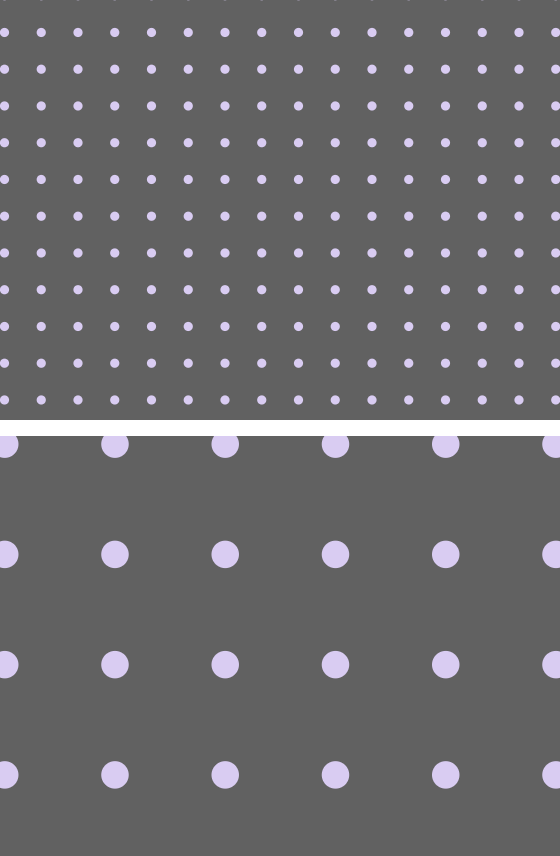
Top, the full canvas; bottom, a detail of the centre.
A WebGL 1 fragment shader for this pattern:

```glsl
precision highp float;

uniform vec2 u_resolution;

// Lengths are fractions of the canvas height
const float SPACING = 0.0875;
const float DOT_RADIUS = 0.0109;
const vec2 FIRST_DOT = vec2(0.0107, 0.0477);

const vec3 GREY = vec3(0.38);
const vec3 LAVENDER = vec3(0.85, 0.80, 0.95);

// Offset from the nearest point of a square lattice
vec2 latticeOffset(vec2 p, vec2 origin, float spacing) {
  return (fract((p - origin) / spacing + 0.5) - 0.5) * spacing;
}

float circleDistance(vec2 p, float radius) {
  return length(p) - radius;
}

// Coverage of a shape, smoothed across one pixel
float coverage(float signedDistance, float pixel) {
  return clamp(0.5 - signedDistance / pixel, 0.0, 1.0);
}

void main() {
  float pixel = 1.0 / u_resolution.y;
  vec2 position = gl_FragCoord.xy * pixel;

  vec2 offset = latticeOffset(position, FIRST_DOT, SPACING);
  float dots = coverage(circleDistance(offset, DOT_RADIUS), pixel);

  gl_FragColor = vec4(mix(GREY, LAVENDER, dots), 1.0);
}
```
